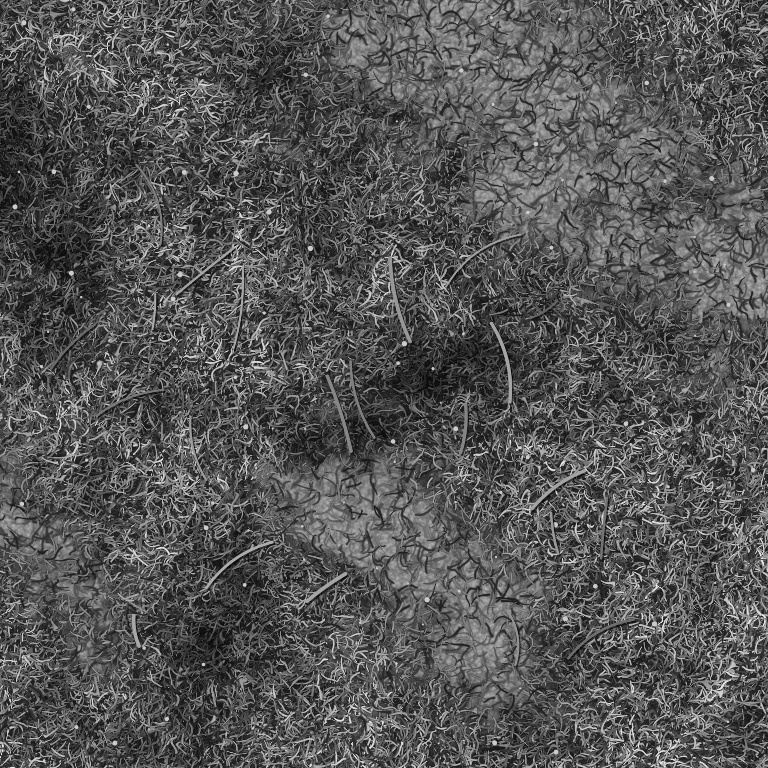
A Shadertoy shader for this texture:

```glsl
// Grey aerial view of matted grass over bare sand, with twigs and pebbles.
#define BLADE_LAYERS 10
#define BLADE_CELLS 56.0
#define BLADE_HALF_WIDTH 0.0009
#define BLADE_DARK 0.11
#define BLADE_BRIGHT 0.80
#define SAND_TONE 0.53
#define SOIL_TONE 0.15
#define TWIG_COUNT 22
#define TWIG_TONE 0.66
#define PEBBLE_CELLS 24.0
#define GRAIN_CELLS 120.0

vec4 hash4(vec2 p) {
    vec4 q = fract(p.xyxy * vec4(0.1031, 0.1030, 0.0973, 0.1099));
    q += dot(q, q.wzxy + 33.33);
    return fract((q.xxyz + q.yzzw) * q.zywx);
}

mat2 rotation(float a) {
    return mat2(cos(a), sin(a), -sin(a), cos(a));
}

// Warped, layered sines, roughly -1 to 1
float waves(vec2 p) {
    float sum = 0.0, amp = 0.5;
    for (int i = 0; i < 5; i++) {
        p = rotation(1.1) * p * 1.75 + 2.3;
        p += 0.6 * sin(p.yx * 1.3);
        sum += amp * sin(p.x) * sin(p.y);
        amp *= 0.7;
    }
    return sum;
}

// Distance to the nearest scattered cell point
float cellular(vec2 p) {
    vec2 id = floor(p);
    float nearest = 2.0;
    for (int k = 0; k < 9; k++) {
        vec2 c = id + vec2(k % 3 - 1, k / 3 - 1);
        nearest = min(nearest, length(p - c - hash4(c).xy));
    }
    return nearest;
}

float segmentDist(vec2 p, vec2 a, vec2 b) {
    vec2 ab = b - a;
    return length(p - a - ab * clamp(dot(p - a, ab) / dot(ab, ab), 0.0, 1.0));
}

// Soft patch around a segment
float patchAt(vec2 p, vec2 a, vec2 b, float radius) {
    float d = segmentDist(p, a, b) / radius;
    return exp(-d * d);
}

// Distance to a bent stalk centred on the origin
float stalkDist(vec2 p, float angle, float halfLength, float bend) {
    p = p * rotation(angle);
    float x = clamp(p.x, -halfLength, halfLength);
    float t = x / halfLength;
    return length(p - vec2(x, bend * halfLength * (t * t - 0.5)));
}

float cover(float d, float halfWidth, float px) {
    return 1.0 - smoothstep(halfWidth - 0.5 * px, halfWidth + 0.6 * px, d);
}

void mainImage(out vec4 fragColor, in vec2 fragCoord) {
    vec2 uv = fragCoord / iResolution.y;
    float px = 1.0 / iResolution.y;

    // Bare sand and dark hollows
    float broad = waves(uv * 5.0);
    float clumps = waves(uv * 17.0 + 4.0);
    float sand = patchAt(uv, vec2(0.54, 0.96), vec2(0.93, 0.64), 0.17)
               + patchAt(uv, vec2(0.47, 0.33), vec2(0.66, 0.13), 0.11)
               + 0.8 * patchAt(uv, vec2(0.0, 0.36), vec2(0.13, 0.18), 0.08);
    sand = smoothstep(0.2, 1.0, sand + 0.35 * broad + 0.4 * clumps);
    float hollow = patchAt(uv, vec2(0.42, 0.42), vec2(0.64, 0.55), 0.06)
                 + patchAt(uv, vec2(0.03, 0.80), vec2(0.07, 0.62), 0.10)
                 + 0.7 * patchAt(uv, vec2(0.27, 0.08), vec2(0.33, 0.24), 0.07)
                 + 0.6 * patchAt(uv, vec2(0.30, 0.96), vec2(0.40, 0.82), 0.07);
    float light = clamp(1.04 + 0.28 * clumps + 0.2 * broad - 0.5 * hollow, 0.38, 1.3);
    light = mix(light, 1.0, sand * 0.8);

    // Ground grain
    float grain = cellular(uv * GRAIN_CELLS) + 0.7 * cellular(uv * GRAIN_CELLS * 2.1);
    float tone = mix(SOIL_TONE, SAND_TONE, sand) * (1.0 + 0.4 * (0.78 - grain));

    // Matted blades, stacked from back to front
    float density = mix(0.97, 0.26, sand);
    float flow = 1.8 * waves(uv * 8.0 + 9.0) + 0.8;
    for (int i = 0; i < BLADE_LAYERS; i++) {
        float layer = float(i);
        float turn = layer * 1.3;
        float cells = BLADE_CELLS * (0.8 + 0.05 * layer);
        vec2 p = rotation(turn) * uv * cells + layer * 37.0;
        vec2 id = floor(p);
        for (int k = 0; k < 9; k++) {
            vec2 c = id + vec2(k % 3 - 1, k / 3 - 1);
            vec4 h = hash4(c);
            vec4 g = hash4(c + 71.7);
            float angle = turn + flow + (h.z - 0.5) * 2.6;
            float d = stalkDist(p - c - h.xy, angle, mix(0.4, 0.95, g.x), (g.y - 0.5) * 0.7) / cells;
            float present = smoothstep(g.z - 0.06, g.z + 0.06, density);
            float halfWidth = BLADE_HALF_WIDTH * mix(0.7, 1.3, g.w);
            float bladeTone = mix(BLADE_DARK, mix(BLADE_BRIGHT, 0.52, sand), h.w);
            tone *= 1.0 - 0.24 * present * (1.0 - smoothstep(halfWidth, halfWidth * 3.0, d));
            tone = mix(tone, bladeTone, present * cover(d, halfWidth, px));
        }
    }
    tone *= light;

    // Pale pebbles and petals
    vec2 pebbleCell = floor(uv * PEBBLE_CELLS);
    vec4 stone = hash4(pebbleCell + 13.0);
    vec2 stoneOffset = (uv * PEBBLE_CELLS - pebbleCell - 0.2 - 0.6 * stone.xy) / PEBBLE_CELLS;
    float stoneRadius = mix(0.0012, 0.0034, stone.w * stone.w);
    tone = mix(tone, 0.8, step(stone.z, 0.22) * cover(length(stoneOffset), stoneRadius, px));

    // Fallen twigs with shadows
    for (int i = 0; i < TWIG_COUNT; i++) {
        vec4 h = hash4(vec2(float(i) * 7.3 + 2.0, 5.0));
        vec4 g = hash4(vec2(float(i) * 3.1 + 8.0, 19.0));
        vec2 q = uv - mix(vec2(0.08, 0.12), vec2(0.9, 0.85), h.xy);
        float angle = mix(0.35, 0.8, h.z) + step(0.6, g.x) * 1.1;
        float halfLength = mix(0.018, 0.06, h.w);
        float bend = (g.y - 0.5) * 0.5;
        float halfWidth = mix(0.0011, 0.0024, g.z);
        float shadow = stalkDist(q - vec2(0.0018, -0.0022), angle, halfLength, bend);
        float twig = stalkDist(q, angle, halfLength, bend);
        tone *= 1.0 - 0.6 * cover(shadow, halfWidth, px);
        tone = mix(tone, TWIG_TONE * mix(0.6, 1.1, g.w), cover(twig, halfWidth, px));
    }

    fragColor = vec4(vec3(clamp(tone, 0.03, 0.9)), 1.0);
}
```
